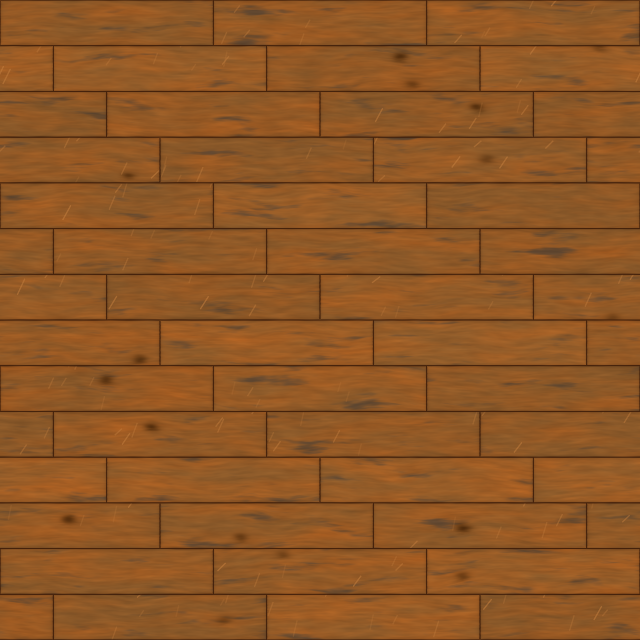
Reproduce this texture procedurally as a WebGL 2 fragment shader.

```glsl
#version 300 es
precision highp float;
// Staggered floor of worn orange-brown wood planks with streaks, knots and scratches.
uniform vec2 u_resolution;
out vec4 fragColor;

const vec2 PLANKS = vec2(3.0, 14.0);

vec2 hash2(vec2 p) {
  vec3 q = fract(p.xyx * vec3(0.1031, 0.1030, 0.0973));
  q += dot(q, q.yzx + 33.33);
  return fract((q.xx + q.yz) * q.zy);
}

// Gradient noise, roughly -0.7 to 0.7
float cornerSlope(vec2 cell, vec2 f, vec2 corner) {
  float angle = 6.2832 * hash2(cell + corner).x;
  return dot(vec2(cos(angle), sin(angle)), f - corner);
}

float gradientNoise(vec2 p) {
  vec2 i = floor(p), f = p - i;
  vec2 w = f * f * f * (f * (f * 6.0 - 15.0) + 10.0);
  float low = mix(cornerSlope(i, f, vec2(0, 0)), cornerSlope(i, f, vec2(1, 0)), w.x);
  float high = mix(cornerSlope(i, f, vec2(0, 1)), cornerSlope(i, f, vec2(1, 1)), w.x);
  return mix(low, high, w.y);
}

float fbm(vec2 p) {
  float sum = 0.0, amplitude = 1.0;
  for (int i = 0; i < 4; i++) {
    sum += amplitude * gradientNoise(p);
    p = p * 2.03 + 17.3;
    amplitude *= 0.5;
  }
  return sum;
}

float segmentDistance(vec2 p, vec2 a, vec2 b) {
  vec2 ab = b - a;
  return length(p - a - ab * clamp(dot(p - a, ab) / dot(ab, ab), 0.0, 1.0));
}

void main() {
  vec2 uv = gl_FragCoord.xy / u_resolution;
  float pixel = 1.0 / min(u_resolution.x, u_resolution.y);

  // Plank layout: each lower row shifts right by a quarter plank
  vec2 grid = vec2(uv.x, 1.0 - uv.y) * PLANKS;
  grid.x -= 0.25 * floor(grid.y);
  vec2 local = fract(grid);
  vec2 id = floor(grid);
  id.x = mod(id.x, PLANKS.x);
  vec2 seed = hash2(id + 3.7);
  vec2 p = local / PLANKS;
  vec2 q = p + seed * 40.0;

  // Wavy grain, stretched along the plank
  q.y += 0.009 * gradientNoise(q * vec2(9.0, 14.0));
  float fine = gradientNoise(q * vec2(34.0, 260.0));
  float fiber = fbm(q * vec2(18.0, 120.0));
  float patches = fbm(q * vec2(7.0, 36.0) + 80.0);
  float streaks = fbm(q * vec2(9.0, 52.0) + 190.0) + 0.12 * fiber;

  // Base tone, warm patches and grey-blue streaks
  float warmth = 0.34 + 0.75 * patches + 0.28 * (seed.x - 0.5);
  vec3 color = mix(vec3(0.545, 0.35, 0.162), vec3(0.66, 0.365, 0.13), clamp(warmth, 0.0, 1.0));
  color = mix(color, vec3(0.32, 0.255, 0.195), 0.8 * smoothstep(0.2, 0.8, streaks));
  color *= 1.0 + 0.09 * fiber + 0.07 * fine + 0.06 * (seed.y - 0.5);

  // Occasional soft knots
  for (int i = 0; i < 2; i++) {
    vec2 r = hash2(id * 5.1 + float(i) * 31.0 + 61.0);
    vec2 pick = hash2(id * 3.3 + float(i) * 17.0 + 9.0);
    vec2 offset = (p - r / PLANKS) / vec2(0.017, 0.010);
    offset += 0.35 * vec2(patches, fiber);
    float knot = exp(-2.2 * dot(offset, offset)) * step(pick.x, 0.27);
    color = mix(color, vec3(0.28, 0.15, 0.035), knot * (0.45 + 0.45 * pick.y));
  }

  // Thin pale slanted scratches on some planks
  float scratched = step(hash2(id + 91.0).x, 0.4);
  for (int i = 0; i < 6; i++) {
    vec2 r = hash2(id * 7.7 + float(i) * 13.0 + 120.0);
    vec2 s = hash2(id * 2.9 + float(i) * 23.0 + 47.0);
    vec2 start = r / PLANKS;
    vec2 end = start + vec2(0.004 + 0.008 * s.x, -0.008 - 0.016 * s.y);
    float d = segmentDistance(p, start, end);
    float scratch = 1.0 - smoothstep(0.0003, 0.0003 + pixel, d);
    color = mix(color, vec3(0.76, 0.49, 0.24), scratch * scratched * (0.15 + 0.4 * s.x));
  }

  // Dark seams with a narrow shaded edge
  vec2 border = min(local, 1.0 - local) / PLANKS;
  float edge = min(border.x, border.y);
  color *= 1.0 - 0.22 * exp(-edge / 0.0022);
  float seam = 1.0 - smoothstep(0.0009 - 0.5 * pixel, 0.0009 + 0.5 * pixel, edge + 0.0003 * fine);
  color = mix(color, vec3(0.24, 0.11, 0.035), 0.85 * seam);

  fragColor = vec4(color, 1.0);
}
```
